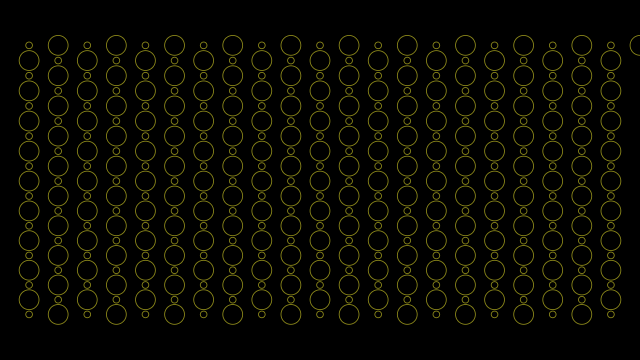
Reproduce this pattern procedurally as a Shadertoy shader.

```glsl
const float COLUMN_COUNT = 22.0;
const int ROW_COUNT = 19;
const float LARGE_RADIUS = 0.0275;
const float SMALL_RADIUS = 0.0092;
const float LINE_WIDTH = 1.0 / 432.0;
const vec3 LINE_COLOR = vec3(0.57, 0.555, 0.105);

// Share of a pixel covered by a stroke whose centre line is dist away
float strokeCoverage(float dist, float width, float pixel) {
    float inner = max(dist - 0.5 * width, -0.5 * pixel);
    float outer = min(dist + 0.5 * width, 0.5 * pixel);
    return clamp((outer - inner) / pixel, 0.0, 1.0);
}

float ringDistance(vec2 p, float radius) {
    return abs(length(p) - radius);
}

// Depth of a row below the top edge; spacing tightens slightly downward
float rowDepth(float row) {
    return 0.126 + row * (0.04225 - 0.0000405 * row);
}

// Columns start one step in; the final one holds only its top ring
bool hasRing(float column, float row) {
    return column > 0.5 && (column < COLUMN_COUNT - 0.5 || row < 0.5);
}

float ringLattice(vec2 p, float spacing, float pixel) {
    float column = floor(p.x / spacing + 0.5);
    float coverage = 0.0;
    for (int i = 0; i < ROW_COUNT; i++) {
        float row = float(i);
        if (!hasRing(column, row)) continue;

        // Large and small rings alternate like a checkerboard
        float parity = mod(column + row, 2.0);
        float radius = mix(LARGE_RADIUS, SMALL_RADIUS, parity);
        vec2 center = vec2(column * spacing, rowDepth(row));
        float dist = ringDistance(p - center, radius);
        coverage = max(coverage, strokeCoverage(dist, LINE_WIDTH, pixel));
    }
    return coverage;
}

void mainImage(out vec4 fragColor, in vec2 fragCoord) {
    // Height units, with y measured down from the top
    float pixel = 1.0 / iResolution.y;
    float aspect = iResolution.x * pixel;
    vec2 p = fragCoord * pixel;
    p.y = 1.0 - p.y;

    float coverage = ringLattice(p, aspect / COLUMN_COUNT, pixel);
    fragColor = vec4(LINE_COLOR * coverage, 1.0);
}
```
